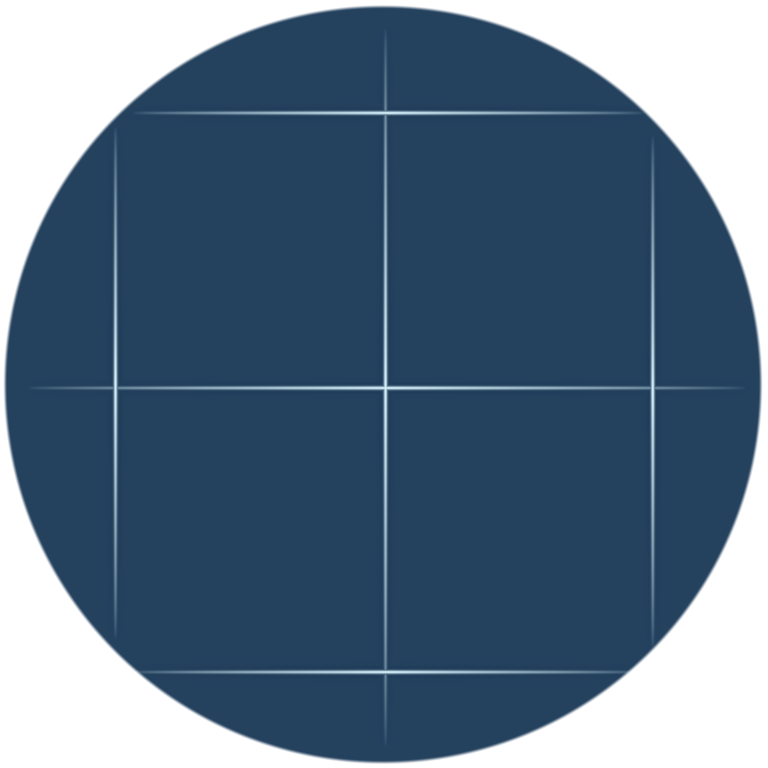
Reproduce this pattern procedurally as a three.js fragment shader.

```glsl
// Navy disc on white, crossed by three vertical and three horizontal fading pale lines.
varying vec2 vUv;

const vec3 PAPER = vec3(1.0);
const vec3 NAVY = vec3(0.14, 0.255, 0.37);
const vec3 HALO = vec3(0.075, 0.185, 0.30);
const vec3 PALE = vec3(0.83, 0.94, 0.98);

const vec2 DISC_CENTER = vec2(0.4987, 0.4993);
const float DISC_RADIUS = 0.492;
const float EDGE_SOFTNESS = 0.003;

const vec2 GRID_CENTER = vec2(0.502, 0.4948);   // middle vertical x, middle horizontal y
const vec2 GRID_STEP = vec2(0.3498, 0.364);
const vec2 GRID_SKEW = vec2(-0.0018, -0.0059);  // uneven shift of the outer lines
const vec2 SPAN_CENTER = vec2(0.504, 0.4955);   // midpoints along x and along y
const vec2 SPAN_SHIFT = vec2(0.002, -0.006);
const float MIDDLE_REACH = 0.467;
const float OUTER_REACH = 0.333;
const float LINE_WIDTH = 0.0025;
const float HALO_WIDTH = 0.0062;
const float FADE_POWER = 0.6;

float bell(float d, float width) {
  return exp(-d * d / (width * width));
}

// Coverage of a line (x) and its dark rim (y), both tapering towards the ends.
vec2 fadingLine(float across, float along, float reach) {
  float strength = pow(max(1.0 - abs(along) / reach, 0.0), FADE_POWER);
  float width = LINE_WIDTH * mix(0.75, 1.0, strength);
  return strength * vec2(bell(across, width), 0.75 * bell(across, HALO_WIDTH));
}

void main() {
  // Keep the strongest coverage so crossings stay clean.
  vec2 ink = vec2(0.0);
  for (int n = -1; n <= 1; n++) {
    float i = float(n);
    float reach = mix(MIDDLE_REACH, OUTER_REACH, abs(i));
    vec2 across = vUv - (GRID_CENTER + i * GRID_STEP + i * i * GRID_SKEW);
    vec2 along = vUv - (SPAN_CENTER + i * SPAN_SHIFT);
    ink = max(ink, fadingLine(across.x, along.y, reach));
    ink = max(ink, fadingLine(across.y, along.x, reach));
  }

  vec3 color = mix(NAVY, HALO, ink.y);
  color = mix(color, PALE, ink.x);

  // Disc edge
  float rim = length(vUv - DISC_CENTER) - DISC_RADIUS;
  color = mix(color, PAPER, smoothstep(-EDGE_SOFTNESS, EDGE_SOFTNESS, rim));
  gl_FragColor = vec4(color, 1.0);
}
```
